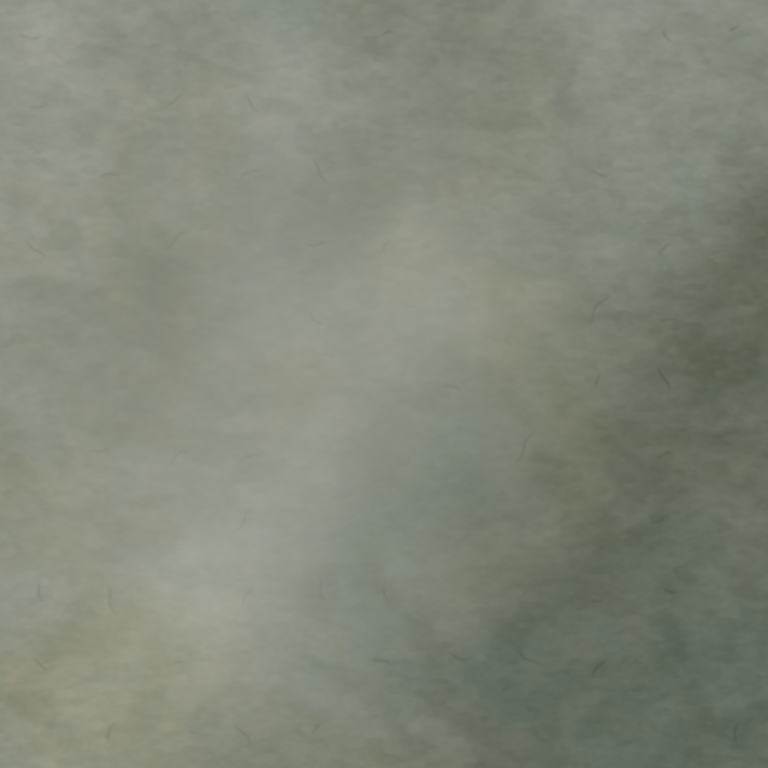
Reproduce this texture procedurally as a three.js fragment shader.

```glsl
varying vec2 vUv;

const vec3 SHADOW = vec3(0.335, 0.365, 0.305);
const vec3 LIGHT = vec3(0.625, 0.640, 0.592);
const vec3 WARM_TINT = vec3(0.022, 0.004, -0.020);
const float LIT_TONE = 0.77;
const float SHADED_TONE = 0.27;
const vec2 SHADE_CENTER = vec2(0.58, 0.45);
const vec2 SHADE_DIRECTION = vec2(0.77, -0.64);
const float CLOUD_AMOUNT = 0.17;
const float MOTTLE_AMOUNT = 0.13;
const float GRAIN_AMOUNT = 0.10;
const float SCRATCH_AMOUNT = 0.13;
const float SCRATCH_CELLS = 11.0;

float hash(vec2 p) {
  vec3 q = fract(vec3(p.xyx) * 0.1031);
  q += dot(q, q.yzx + 33.33);
  return fract((q.x + q.y) * q.z);
}

vec2 hash2(vec2 p) {
  return vec2(hash(p), hash(p + 71.7));
}

// Blended cellular noise, centred on zero
float cellNoise(vec2 p) {
  vec2 cell = floor(p);
  float sum = 0.0;
  float total = 0.0;
  for (int y = -1; y <= 1; y++) {
    for (int x = -1; x <= 1; x++) {
      vec2 id = cell + vec2(float(x), float(y));
      vec2 d = id + hash2(id) - p;
      float weight = exp(-6.0 * dot(d, d));
      sum += weight * hash(id + 19.3);
      total += weight;
    }
  }
  return sum / total - 0.5;
}

float blob(vec2 p, vec2 center, float radius) {
  vec2 d = (p - center) / radius;
  return exp(-dot(d, d));
}

// Broad light and shade across the plaster
float broadTone(vec2 p) {
  float side = dot(p - SHADE_CENTER, SHADE_DIRECTION);
  float tone = mix(LIT_TONE, SHADED_TONE, smoothstep(-0.15, 0.30, side));
  tone += 0.15 * blob(p, vec2(0.43, 0.52), 0.16);
  tone += 0.23 * blob(p, vec2(0.28, 0.22), 0.17);
  tone += 0.15 * blob(p, vec2(0.46, 0.04), 0.16);
  tone -= 0.13 * blob(p, vec2(0.20, 0.56), 0.13);
  tone -= 0.19 * blob(p, vec2(0.62, 0.95), 0.20);
  tone -= 0.14 * blob(p, vec2(0.93, 0.57), 0.18);
  tone -= 0.15 * blob(p, vec2(0.02, 0.08), 0.13);
  tone -= 0.12 * blob(p, vec2(0.98, 0.05), 0.20);
  return tone;
}

// Sparse short soft marks, one at most per cell
float scratches(vec2 p) {
  vec2 q = p * SCRATCH_CELLS;
  vec2 id = floor(q);
  vec2 d = fract(q) - mix(vec2(0.4), vec2(0.6), hash2(id));
  float angle = 3.14159 * hash(id + 5.1);
  vec2 along = vec2(cos(angle), sin(angle));
  float t = dot(d, along);
  float bend = 0.03 * sin(t * 14.0 + 6.0 * hash(id));
  float across = dot(d, vec2(-along.y, along.x)) + bend;
  float halfLength = mix(0.12, 0.32, hash(id + 9.4));
  float ends = 1.0 - smoothstep(0.3, 1.0, abs(t) / halfLength);
  float line = 1.0 - smoothstep(0.0, 0.045, abs(across));
  return ends * line * step(0.72, hash(id + 2.6));
}

void main() {
  vec2 p = vUv;
  vec2 warp = 0.025 * vec2(sin(p.y * 13.0 + 2.0 * sin(p.x * 9.0)),
                           sin(p.x * 11.0 + 2.0 * sin(p.y * 8.0)));
  vec2 q = p + warp;

  // Wear is stronger away from the smooth bright middle
  float wear = mix(0.5, 1.0, smoothstep(0.15, 0.55, distance(p, vec2(0.38, 0.48))));

  float cloud = cellNoise(q * 6.0) + 0.5 * cellNoise(q * 13.0 + 8.0);
  float mottle = cellNoise(q * vec2(24.0, 34.0) + 31.0);
  float grain = cellNoise(p * vec2(58.0, 110.0) + 53.0)
              + 0.6 * cellNoise(p * vec2(130.0, 190.0) + 97.0);

  float tone = broadTone(q) + CLOUD_AMOUNT * cloud;
  tone += wear * (MOTTLE_AMOUNT * mottle + GRAIN_AMOUNT * grain);
  tone -= wear * SCRATCH_AMOUNT * scratches(p);

  // Slight warm and cool drifts over the grey green
  float tint = cellNoise(q * 5.0 + 140.0) + 0.5 * cellNoise(p * 28.0 + 170.0);
  tint += 0.5 * blob(p, vec2(0.0, 0.2), 0.25);
  vec3 color = mix(SHADOW, LIGHT, clamp(tone, 0.0, 1.1)) + WARM_TINT * tint;
  gl_FragColor = vec4(color, 1.0);
}
```
